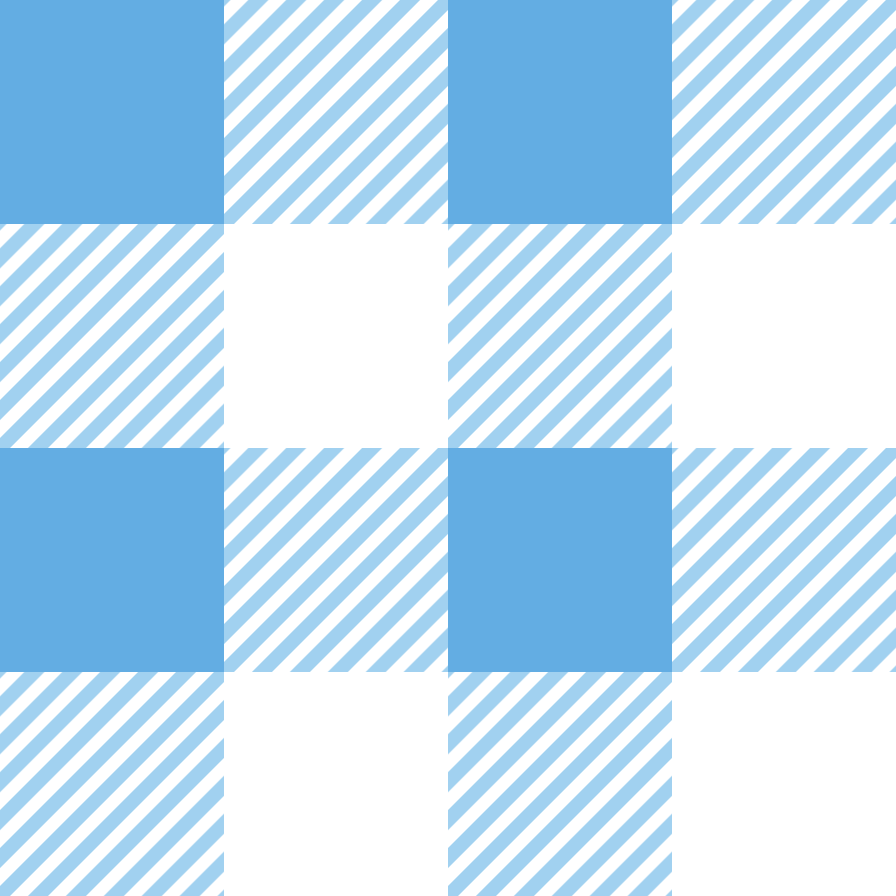
This pattern is drawn by a WebGL 2 fragment shader. Its source:

```glsl
#version 300 es
precision highp float;

#define REPEATS 2.0
#define STRIPE_PERIOD 0.1693
#define STRIPE_FILL 0.53
#define SOLID_BLUE vec3(0.39, 0.68, 0.89)
#define STRIPE_BLUE vec3(0.63, 0.82, 0.94)
#define PAPER vec3(1.0)

uniform vec2 u_resolution;
out vec4 fragColor;

// Coverage of a shape from its signed distance, negative inside.
float coverage(float dist, float pixel) {
    return clamp(0.5 - dist / pixel, 0.0, 1.0);
}

// Wrapping band one cell wide, in a period of two cells.
float band(float x, float center, float pixel) {
    float offset = abs(mod(x - center + 1.0, 2.0) - 1.0);
    return coverage(offset - 0.5, pixel);
}

// Rising diagonal stripes, one of them centred on the cell diagonal.
float diagonalStripes(vec2 local, float pixel) {
    float phase = (local.x - local.y) / STRIPE_PERIOD;
    float offset = abs(fract(phase + 0.5) - 0.5);
    float dist = (offset - 0.5 * STRIPE_FILL) * STRIPE_PERIOD * inversesqrt(2.0);
    return coverage(dist, 1.3 * pixel);
}

void main() {
    // Each repeat is two cells wide and two cells high.
    vec2 cells = 2.0 * REPEATS * gl_FragCoord.xy / u_resolution;
    float pixel = 2.0 * REPEATS / min(u_resolution.x, u_resolution.y);

    // Crossing bands: both make a solid check, one alone a striped check.
    float column = band(cells.x, 0.5, pixel);
    float row = band(cells.y, 1.5, pixel);
    float solid = column * row;
    float single = column + row - 2.0 * solid;

    vec3 striped = mix(PAPER, STRIPE_BLUE, diagonalStripes(fract(cells), pixel));
    vec3 color = PAPER * (1.0 - solid - single) + striped * single + SOLID_BLUE * solid;
    fragColor = vec4(color, 1.0);
}
```
